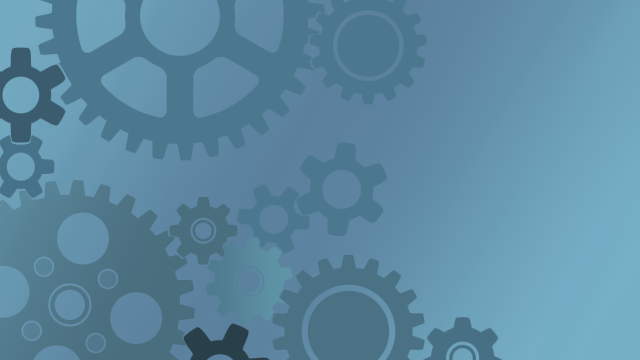
Reproduce this background procedurally as a WebGL 2 fragment shader.

```glsl
#version 300 es
precision highp float;
uniform vec2 u_resolution;
out vec4 fragColor;

const float PI = 3.14159265;

vec2 hashGradient(vec2 cell) {
    float angle = 2.0 * PI * fract(sin(dot(cell, vec2(127.1, 311.7))) * 43758.5);
    return vec2(cos(angle), sin(angle));
}

float gradientNoise(vec2 p) {
    vec2 i = floor(p), f = fract(p);
    vec2 u = f * f * (3.0 - 2.0 * f);
    vec2 e = vec2(1.0, 0.0);
    float low = mix(dot(hashGradient(i), f), dot(hashGradient(i + e), f - e), u.x);
    float high = mix(dot(hashGradient(i + e.yx), f - e.yx),
                     dot(hashGradient(i + 1.0), f - 1.0), u.x);
    return mix(low, high, u.y);
}

// Diagonal sheen: light corners, dark middle, faint streaks
vec3 backdrop(vec2 p) {
    float t = p.x + 0.6 * (1.0 - p.y);
    vec3 color = mix(vec3(0.45, 0.67, 0.76), vec3(0.355, 0.505, 0.62), smoothstep(0.0, 1.1, t));
    color = mix(color, vec3(0.46, 0.69, 0.78), smoothstep(1.1, 2.25, t));
    vec2 streak = vec2(dot(p, vec2(0.86, -0.51)) * 14.0, dot(p, vec2(0.51, 0.86)) * 1.5);
    return color + 0.012 * gradientNoise(streak);
}

// Folds the plane into n equal sectors, the first one centred on phase
vec2 repeatAngle(vec2 p, float n, float phase) {
    float sector = 2.0 * PI / n;
    float a = mod(atan(p.y, p.x) - phase + 0.5 * sector, sector) - 0.5 * sector;
    return length(p) * vec2(cos(a), sin(a));
}

// Toothed wheel reaching from root to tip radius
float wheel(vec2 p, float teeth, float phase, float root, float tip) {
    float wave = cos(teeth * (atan(p.y, p.x + 1e-6) - phase));
    return length(p) - mix(root, tip, smoothstep(-0.6, 0.6, wave));
}

// Cuts a round hole and a ring (inner, outer radius) out of a shape
float bore(float d, vec2 p, float hole, vec2 ring) {
    float r = length(p);
    return max(d, max(hole - r, min(r - ring.x, ring.y - r)));
}

float cover(float d) {
    return clamp(0.5 - d / max(fwidth(d), 1e-5), 0.0, 1.0);
}

// Lays a shape over the scene with a thin gap around it
void paint(inout vec3 scene, vec3 gap, float outline, float body, vec3 color) {
    scene = mix(scene, gap, cover(outline - 0.005));
    scene = mix(scene, color, cover(body));
}

void gear(inout vec3 scene, vec3 gap, vec2 p, float teeth, float phase, vec2 radii,
          float hole, vec2 ring, vec3 color) {
    float d = wheel(p, teeth, phase, radii.x, radii.y);
    paint(scene, gap, d, bore(d, p, hole, ring), color);
}

void main() {
    vec2 p = gl_FragCoord.xy / u_resolution.y;
    vec3 back = backdrop(p);
    vec3 scene = back;
    vec3 steel = vec3(0.3, 0.47, 0.56), slate = vec3(0.285, 0.43, 0.49);
    vec2 noRing = vec2(1.0, -1.0);

    // Large spoked wheel
    vec2 q = p - vec2(0.5, 0.956);
    float r = length(q);
    float rim = wheel(q, 32.0, -1.529, 0.356, 0.402);
    vec2 s = repeatAngle(q, 6.0, 0.0);
    vec3 sides = vec3(0.153 - r, r - 0.288, 0.037 - 0.5 * s.x + 0.866 * abs(s.y));
    float window = length(max(sides + 0.022, 0.0)) - 0.022;
    paint(scene, back, rim, max(bore(rim, q, 0.111, noRing), -window), steel);

    // Large drilled wheel
    q = p - vec2(0.194, 0.153);
    rim = wheel(q, 28.0, 1.504, 0.306, 0.347);
    float drill = length(repeatAngle(q, 4.0, 1.375) - vec2(0.188, 0.0)) - 0.072;
    float eyelet = length(repeatAngle(q, 4.0, 2.168) - vec2(0.128, 0.0)) - 0.026;
    float body = max(bore(rim, q, 0.042, vec2(0.054, 0.060)), -drill);
    vec3 fade = mix(back, slate, smoothstep(-0.45, 0.3, q.x - 0.5 * q.y) * 0.6 + 0.4);
    paint(scene, back, rim, body, fade);
    scene = mix(scene, back, 0.3 * cover(eyelet));
    scene = mix(scene, back, cover(abs(eyelet) - 0.0025));

    // Upper wheels
    gear(scene, back, p - vec2(1.023, 0.873), 15.0, -1.571, vec2(0.136, 0.163), -1.0, vec2(0.086, 0.098), steel);
    gear(scene, back, p - vec2(0.058, 0.537), 6.0, 0.0, vec2(0.062, 0.093), 0.039, noRing, vec3(0.28, 0.45, 0.54));
    gear(scene, back, p - vec2(0.058, 0.736), 6.0, 1.571, vec2(0.084, 0.132), 0.051, noRing, vec3(0.23, 0.36, 0.43));

    // Middle chain
    gear(scene, back, p - vec2(0.565, 0.359), 8.0, 1.571, vec2(0.070, 0.094), 0.023, vec2(0.030, 0.036), slate);
    gear(scene, back, p - vec2(0.760, 0.391), 6.0, -0.09, vec2(0.065, 0.100), 0.040, noRing, steel);
    gear(scene, back, p - vec2(0.949, 0.474), 6.0, 0.414, vec2(0.088, 0.130), 0.054, noRing, steel);
    gear(scene, back, p - vec2(0.692, 0.218), 10.0, 0.21, vec2(0.096, 0.121), 0.030, vec2(0.037, 0.043),
         mix(vec3(0.31, 0.48, 0.56), vec3(0.37, 0.58, 0.65), smoothstep(0.57, 0.8, p.x)));

    // Lower wheels
    gear(scene, back, p - vec2(0.968, 0.079), 18.0, 1.571, vec2(0.178, 0.213), -1.0, vec2(0.113, 0.130),
         mix(slate, steel, 0.4));
    gear(scene, back, p - vec2(0.611, -0.035), 6.0, 1.15, vec2(0.090, 0.141), 0.051, noRing, vec3(0.16, 0.25, 0.29));
    gear(scene, back, p - vec2(1.285, 0.005), 7.0, 1.571, vec2(0.088, 0.114), 0.028, vec2(0.037, 0.046),
         vec3(0.28, 0.44, 0.52));

    fragColor = vec4(scene, 1.0);
}
```
